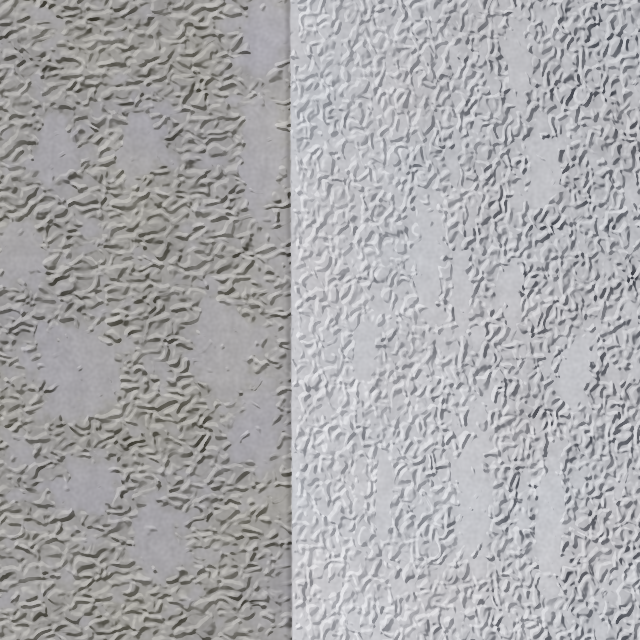
Reproduce this texture procedurally as a Shadertoy shader.

```glsl
#define SEAM_X 0.455
#define LEFT_SCALE vec2(64.0, 88.0)
#define RIGHT_SCALE vec2(98.0, 80.0)
#define RELIEF_STEP 0.0052
#define LEFT_BASE vec3(0.636, 0.629, 0.622)
#define RIGHT_BASE vec3(0.768, 0.770, 0.787)
#define LEFT_SHADE 0.25
#define RIGHT_SHADE 0.29
#define LEFT_SHINE 0.10
#define RIGHT_SHINE 0.095
#define GRAIN 0.045

// Smooth patches: centre, radii
const vec4 LEFT_PATCHES[10] = vec4[10](
    vec4(0.09, 0.76, 0.038, 0.055), vec4(0.22, 0.77, 0.036, 0.065),
    vec4(0.03, 0.60, 0.042, 0.055), vec4(0.12, 0.42, 0.080, 0.075),
    vec4(0.14, 0.245, 0.058, 0.042), vec4(0.35, 0.45, 0.055, 0.080),
    vec4(0.41, 0.76, 0.036, 0.090), vec4(0.42, 0.95, 0.040, 0.060),
    vec4(0.40, 0.34, 0.035, 0.070), vec4(0.25, 0.15, 0.045, 0.060));
const vec4 RIGHT_PATCHES[10] = vec4[10](
    vec4(0.67, 0.60, 0.024, 0.100), vec4(0.72, 0.54, 0.016, 0.070),
    vec4(0.81, 0.90, 0.020, 0.080), vec4(0.85, 0.73, 0.028, 0.070),
    vec4(0.74, 0.23, 0.025, 0.150), vec4(0.90, 0.43, 0.030, 0.060),
    vec4(0.86, 0.18, 0.022, 0.120), vec4(0.57, 0.45, 0.016, 0.050),
    vec4(0.80, 0.54, 0.020, 0.055), vec4(0.60, 0.22, 0.012, 0.080));

vec2 hash2(vec2 p) {
    vec3 q = fract(p.xyx * vec3(0.1031, 0.1030, 0.0973));
    q += dot(q, q.yzx + 33.33);
    return fract((q.xx + q.yz) * q.zy);
}

float cornerSlope(vec2 cell, vec2 corner, vec2 f) {
    return dot(hash2(cell + corner) * 2.0 - 1.0, f - corner);
}

// Gradient noise, roughly -0.6 to 0.6
float noise(vec2 p) {
    vec2 cell = floor(p), f = fract(p);
    vec2 u = f * f * f * (f * (f * 6.0 - 15.0) + 10.0);
    float low = mix(cornerSlope(cell, vec2(0, 0), f), cornerSlope(cell, vec2(1, 0), f), u.x);
    float high = mix(cornerSlope(cell, vec2(0, 1), f), cornerSlope(cell, vec2(1, 1), f), u.x);
    return mix(low, high, u.y);
}

// Rough plaster ridges, thinned where cover is low
float plaster(vec2 p, vec2 scale, float cover) {
    vec2 q = vec2(p.x - 0.05 * p.y, p.y - 0.10 * p.x) * scale + 90.0;
    q += 1.3 * vec2(noise(q * 0.55 + 13.0), noise(q * 0.55 + 47.0));
    float n = noise(q) + 0.5 * noise(q * 0.5 + 71.0) + 0.25 * noise(q * 1.8 + 31.0);
    return smoothstep(-0.30, 0.32, n - 0.60 * (1.0 - cover));
}

float patchDistance(vec2 p, vec4 area) {
    return length((p - area.xy) / area.zw);
}

void mainImage(out vec4 fragColor, in vec2 fragCoord) {
    vec2 p = fragCoord / iResolution.xy;
    float seam = p.x - SEAM_X + 0.003 * (p.y - 0.5) + 0.0015 * noise(vec2(3.0, p.y * 45.0));
    float aa = 1.2 / iResolution.x;
    float right = smoothstep(-aa, aa, seam);
    bool onRight = seam > 0.0;

    // Ragged smooth areas among the plaster
    float d = 9.0;
    for (int i = 0; i < 10; i++)
        d = min(d, onRight ? patchDistance(p, RIGHT_PATCHES[i]) : patchDistance(p, LEFT_PATCHES[i]));
    d += 0.65 * noise(p * 24.0 + 5.0) + 0.6 * noise(p * 60.0 + 8.0);
    vec2 patchScale = onRight ? vec2(40.0, 18.0) : vec2(18.0, 26.0);
    float scatter = noise(p * patchScale + 20.0) + 0.6 * noise(p * patchScale * 2.3 + 60.0);
    float cover = smoothstep(0.70, 1.20, d) * smoothstep(-0.60, -0.02, scatter);
    cover *= onRight ? smoothstep(-0.006, 0.018, seam) : mix(0.65, 1.0, smoothstep(0.0, 0.10, -seam));

    // Light falls from above, and from the left beyond the seam
    vec2 light = (onRight ? vec2(-0.75, 0.66) : vec2(-0.45, 0.90)) * RELIEF_STEP;
    vec2 scale = onRight ? RIGHT_SCALE : LEFT_SCALE;
    float slope = plaster(p, scale, cover) - plaster(p + light, scale, cover);
    float lit = smoothstep(0.0, 0.60, slope);
    float shade = smoothstep(0.0, 0.58, -slope);

    // Wall tones: warm and dim in the rough parts, cool in the smooth ones
    vec3 leftWall = LEFT_BASE + vec3(0.016, 0.016, 0.036) * (1.0 - cover) - 0.025 * cover;
    leftWall += mix(0.0, 0.035, p.y) * smoothstep(0.28, 0.45, p.x);
    vec3 rightWall = RIGHT_BASE + 0.04 * (0.4 - p.y);
    rightWall -= 0.045 * cover * smoothstep(0.50, 0.95, p.x);
    vec3 color = mix(leftWall, rightWall, right);
    float tint = noise(p * 7.0 + 70.0);
    color += tint * mix(vec3(0.02, 0.018, -0.010), vec3(-0.008, 0.005, 0.012), right);
    color += 0.06 * noise(p * 14.0 + 17.0) * cover;

    // Relief shading, stronger toward the far right
    float depth = onRight ? RIGHT_SHADE * mix(0.55, 1.05, smoothstep(0.50, 0.92, p.x)) : LEFT_SHADE;
    depth *= 1.0 + 1.1 * noise(p * 24.0 + 33.0);
    color += lit * (onRight ? RIGHT_SHINE : LEFT_SHINE) * vec3(1.0, 1.0, 0.96);
    color -= shade * depth * mix(vec3(0.98, 0.98, 1.04), vec3(1.02, 1.0, 0.97), right);

    // Corner shadow and the pale lip beside it
    color -= 0.10 * smoothstep(0.008, 0.0, abs(seam + 0.003)) * (1.0 - right);
    color += 0.025 * smoothstep(0.020, 0.0, abs(seam - 0.006)) * right;

    // Fine surface grain
    color += GRAIN * noise(p * 150.0) + GRAIN * noise(p * 45.0 + 4.0);
    fragColor = vec4(clamp(color, 0.0, 1.0), 1.0);
}
```
